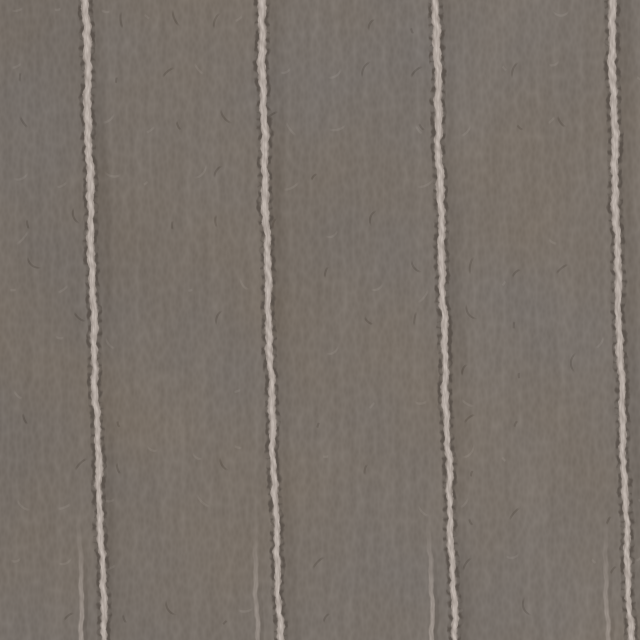
Give the GLSL for this texture, as a WebGL 2 fragment shader.

```glsl
#version 300 es
precision highp float;
// Grey-brown weathered cloth crossed by four pale, leaning, frayed stitched lines.
// Each line has ragged dark rims, a soft shadow on its right and a faint twin low down.
// Grain comes from stretched cellular noise; drift and wobble from layered sines.
uniform vec2 u_resolution;
out vec4 fragColor;

vec2 hash2(vec2 p) {
  vec3 q = fract(p.xyx * vec3(0.1031, 0.1030, 0.0973));
  q += dot(q, q.yzx + 33.33);
  return fract((q.xx + q.yz) * q.zy);
}

// Distance to the nearest scattered point
float cellular(vec2 p) {
  vec2 cell = floor(p), f = fract(p);
  float nearest = 4.0;
  for (int j = -1; j <= 1; j++)
    for (int i = -1; i <= 1; i++) {
      vec2 o = vec2(i, j);
      vec2 r = o + hash2(cell + o + 57.0) - f;
      nearest = min(nearest, dot(r, r));
    }
  return sqrt(nearest);
}

// Smooth wandering value, roughly -1 to 1
float sines(vec2 p) {
  float sum = 0.0, amp = 0.5;
  for (int i = 0; i < 4; i++) {
    sum += amp * sin(p.x + 1.7 * sin(p.y * 0.8 + float(i))) * cos(p.y * 0.9 + 0.6 * p.x);
    p = mat2(1.5, 1.1, -1.1, 1.5) * p + 2.3;
    amp *= 0.6;
  }
  return sum;
}

// Short bent fibres, at most one per grid cell
float fibres(vec2 uv) {
  vec2 g = uv * 13.0, id = floor(g);
  vec2 h = hash2(id + 11.0), k = hash2(id + 83.0);
  vec2 p = fract(g) - 0.35 - 0.3 * h;
  float angle = 1.57 + (k.x - 0.5) * 1.8;
  p = mat2(cos(angle), -sin(angle), sin(angle), cos(angle)) * p;
  p.y += (k.y - 0.5) * 5.0 * p.x * p.x;
  float halfLength = 0.06 + 0.16 * h.y;
  float ends = 1.0 - smoothstep(halfLength * 0.5, halfLength, abs(p.x));
  return ends * (1.0 - smoothstep(0.008, 0.035, abs(p.y))) * step(0.62, k.y);
}

void main() {
  vec2 uv = gl_FragCoord.xy / u_resolution;
  float aa = 1.0 / min(u_resolution.x, u_resolution.y);
  vec3 clothColor = vec3(0.472, 0.441, 0.412);
  vec3 threadColor = vec3(0.71, 0.67, 0.64);
  vec3 rimColor = vec3(0.335, 0.305, 0.28);

  // Cloth: broad tone drift, lengthwise streaks and fine grain
  float drift = sines(uv * vec2(9.0, 6.0));
  float streak = cellular(uv * vec2(75.0, 4.0)) - 0.45;
  float grain = cellular(uv * vec2(150.0, 75.0)) - 0.45;
  float speck = cellular(uv * vec2(85.0, 42.0) + 9.0) - 0.45;
  vec3 color = clothColor + 0.010 * drift + 0.024 * streak + 0.032 * grain + 0.024 * speck;
  color += 0.016 * (uv.x - 0.5);
  color += vec3(0.007, 0.0, -0.010) * sines(uv * vec2(7.0, 9.0) + 4.0);
  color -= 0.055 * fibres(uv);
  color += 0.035 * fibres(uv.yx * vec2(0.9, 1.1) + 3.7);

  // Repeat: leaning axis, nearest line index and signed offset from it
  float period = 0.2735;
  float axis = 0.164 - 0.043 * uv.y + 0.013 * uv.y * uv.y;
  float index = floor((uv.x - axis) / period + 0.5);
  vec2 seed = hash2(vec2(index + 20.0, 5.0));
  float wobble = 0.0011 * sin(uv.y * 31.0 + 6.3 * seed.x)
               + 0.0008 * sin(uv.y * 83.0 + 6.3 * seed.y)
               + 0.0006 * sin(uv.y * 197.0 + 9.0 * seed.x);
  float offset = uv.x - axis - index * period - wobble - 0.003 * (seed.y - 0.5);

  // Shadow beside the thread, ending in a soft crease
  float crease = 0.029 + 0.003 * sin(uv.y * 7.0 + 5.0 * seed.x);
  float shade = smoothstep(0.0, 0.012, offset) * (1.0 - smoothstep(crease - 0.008, crease + 0.006, offset));
  color -= shade * (0.025 + 0.007 * sin(uv.y * 11.0 + index));

  // Thread with frayed edge; it thins toward the bottom
  float fray = cellular(vec2(uv.x * 110.0, uv.y * 95.0) + index * 7.0) - 0.45;
  float halfWidth = mix(0.0046, 0.0060, uv.y) + 0.0005 * sin(uv.y * 57.0 + 8.0 * seed.y);
  float edge = abs(offset) - halfWidth + 0.0035 * fray;
  float soft = max(0.0016, aa);
  float rim = 1.0 - smoothstep(0.0015, 0.0055, abs(edge - 0.002));
  rim *= 0.25 + 0.75 * smoothstep(-0.2, 0.2, cellular(uv * vec2(60.0, 80.0) + 31.0) - 0.42);
  color = mix(color, rimColor, 0.85 * rim);
  float strand = cellular(vec2(offset * 260.0, uv.y * 65.0) + index * 13.0) - 0.45;
  float twist = sin(uv.y * 260.0 + offset * 420.0 + 3.0 * sin(uv.y * 41.0));
  vec3 thread = threadColor - 0.11 * strand + 0.018 * twist;
  thread -= 0.09 * smoothstep(0.25, 1.0, abs(offset) / halfWidth);
  color = mix(color, thread, 1.0 - smoothstep(-soft, soft, edge));

  // Faint twin line fading in near the bottom edge
  float twin = offset + 0.036 - 0.018 * uv.y + 0.0012 * fray;
  float fade = (1.0 - smoothstep(0.02, 0.22, uv.y)) * (0.6 + 0.4 * seed.x);
  float twinRim = 1.0 - smoothstep(0.002, 0.0055, abs(twin - 0.006));
  color -= 0.04 * fade * twinRim;
  float twinCore = 1.0 - smoothstep(0.0018, 0.0052, abs(twin));
  color = mix(color, threadColor - 0.06 - 0.1 * strand, 0.75 * fade * twinCore);

  fragColor = vec4(clamp(color, 0.0, 1.0), 1.0);
}
```
